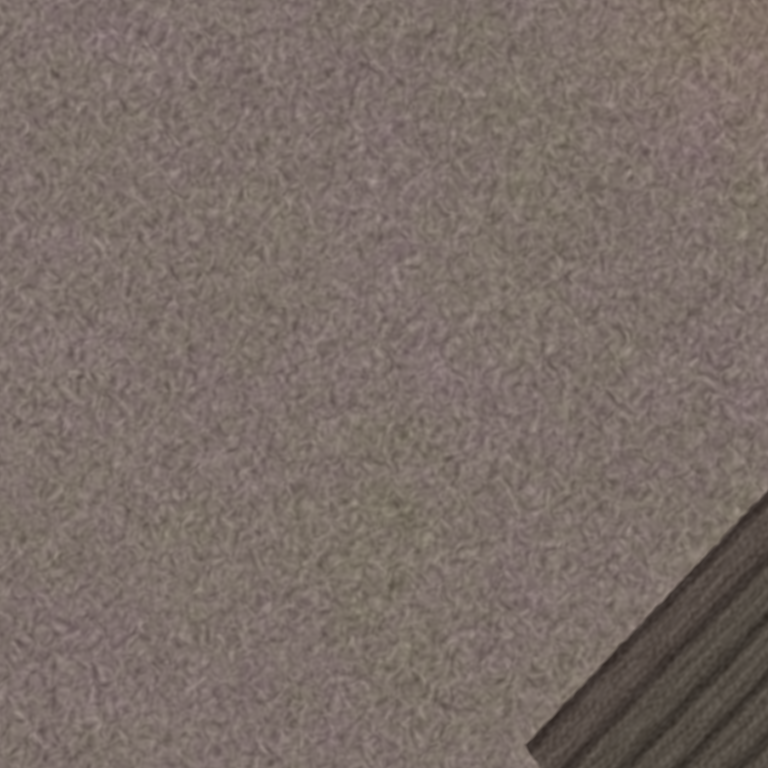
Reproduce this texture procedurally as a WebGL 2 fragment shader.

```glsl
#version 300 es
precision highp float;
// Soft taupe felt with fine mottled fibres and a dark ribbed band across the lower right corner.

uniform vec2 u_resolution;
out vec4 fragColor;

vec2 hash2(vec2 cell) {
    vec2 k = vec2(dot(cell, vec2(127.1, 311.7)), dot(cell, vec2(269.5, 183.3)));
    return fract(sin(k) * 43758.5453) * 2.0 - 1.0;
}

// Gradient noise, centred on zero.
float noise(vec2 p) {
    vec2 i = floor(p), f = fract(p);
    vec2 w = f * f * f * (f * (f * 6.0 - 15.0) + 10.0);
    float a = dot(hash2(i), f);
    float b = dot(hash2(i + vec2(1, 0)), f - vec2(1, 0));
    float c = dot(hash2(i + vec2(0, 1)), f - vec2(0, 1));
    float d = dot(hash2(i + vec2(1, 1)), f - vec2(1, 1));
    return mix(mix(a, b, w.x), mix(c, d, w.x), w.y);
}

// Short fibres lying along one direction.
float fibres(vec2 p, float angle, float seed) {
    float c = cos(angle), s = sin(angle);
    vec2 q = vec2(c * p.x + s * p.y, c * p.y - s * p.x);
    return noise(q * vec2(56.0, 104.0) + seed);
}

vec3 feltColor(vec2 p) {
    // Bend the fibres slightly, then mix three directions patch by patch.
    vec2 q = p + 0.005 * vec2(noise(p * 45.0 + 3.0), noise(p * 45.0 + 31.0));
    float lean = smoothstep(-0.2, 0.2, noise(p * 38.0 + 11.0));
    float turn = smoothstep(-0.1, 0.3, noise(p * 34.0 + 57.0));
    float grain = mix(fibres(q, 0.7, 5.0), fibres(q, 1.3, 23.0), lean);
    grain = mix(grain, fibres(q, 2.2, 71.0), turn);
    grain += 0.45 * noise(q * 135.0 + 41.0) + 0.2 * noise(p * 24.0 + 13.0);

    // Broad drifts between plum and olive, with finer colour flecks.
    float tint = noise(p * 5.0 + 7.0) + 0.7 * noise(p * 17.0 + 19.0) + 0.5 * noise(p * 48.0 + 83.0);
    tint += 0.3 * (length(p - vec2(0.58, 0.5)) - 0.42);
    vec3 color = vec3(0.49, 0.44, 0.417) + grain * vec3(0.175, 0.172, 0.165);
    color += tint * vec3(0.008, -0.012, 0.024);
    color += 0.02 * noise(p * 3.0 + 29.0);
    return color + vec3(0.02, 0.008, -0.008) * smoothstep(0.35, 0.0, distance(p, vec2(1.0)));
}

// across: distance from the seam, along: position on the rib.
vec3 ribColor(float across, float along) {
    float wobble = 0.003 * noise(vec2(along * 14.0, across * 20.0));
    float x = (across + wobble) / 0.054;
    float groove = abs(fract(x + 0.4) - 0.5) * 2.0;
    float rib = smoothstep(0.0, 0.55, groove);
    rib *= 0.86 + 0.14 * cos(x * 18.85);

    // Slanted yarn twists and streaks running along the ribs.
    float twist = sin(along * 520.0 + across * 330.0 + 4.0 * noise(vec2(along, across) * 45.0));
    float streak = noise(vec2(along * 22.0, across * 130.0));
    float fleck = noise(vec2(along * 120.0, across * 160.0) + 9.0);
    vec3 color = mix(vec3(0.235, 0.200, 0.185), vec3(0.355, 0.315, 0.290), rib);
    color += 0.009 * twist * rib + 0.065 * streak + 0.07 * fleck;
    return color + vec3(-0.006, 0.004, -0.004) * smoothstep(0.04, 0.09, across);
}

void main() {
    vec2 p = gl_FragCoord.xy / u_resolution;

    // Axes of the band, measured from its lower left corner.
    vec2 direction = normalize(vec2(0.316, 0.332));
    vec2 fromCorner = p - vec2(0.684, 0.030);
    float along = dot(fromCorner, direction);
    float across = dot(fromCorner, vec2(direction.y, -direction.x));
    float inside = min(across, along + 0.25 * across) + 0.003 * noise(p * 70.0);

    // Blend both cloths over a soft seam with a faint pale rim.
    vec3 felt = feltColor(p) + vec3(0.022, 0.018, 0.018) * smoothstep(-0.022, -0.004, inside);
    float band = smoothstep(-0.003, 0.003, inside);
    fragColor = vec4(mix(felt, ribColor(across, along), band), 1.0);
}
```
